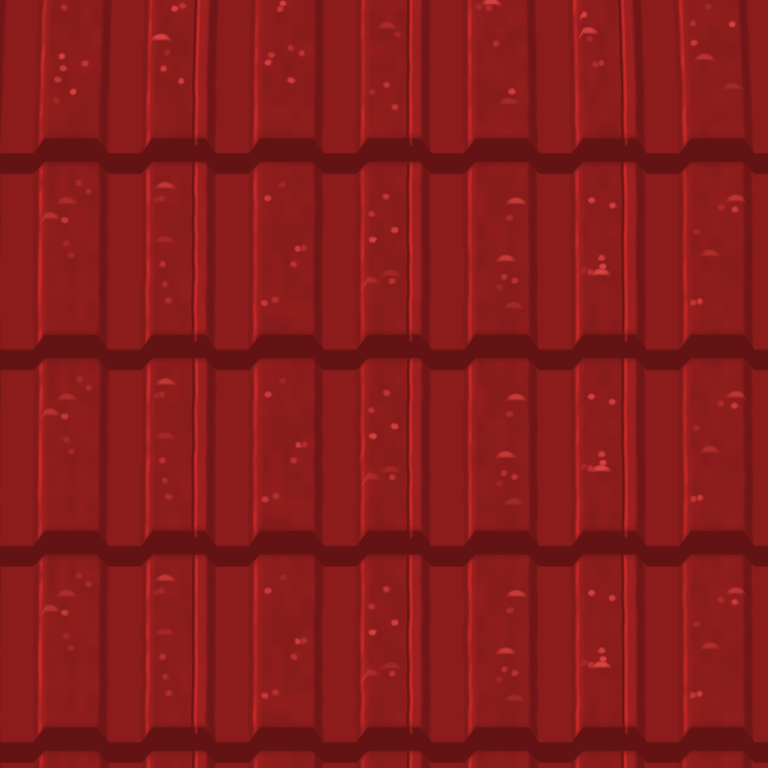
Reproduce this texture procedurally as a WebGL 1 fragment shader.

```glsl
precision highp float;
// Red roof tiles: flat pans between raised ribs, in courses split by a dark
// stepped overlap. Every second rib carries a joint; worn specks are hashed
// per rib, with the uppermost course worn and fanned differently.

uniform vec2 u_resolution;

const vec3 BASE = vec3(0.55, 0.11, 0.11);
const vec3 OVERLAP = vec3(0.39, 0.075, 0.075);
const vec3 SHADE = vec3(0.43, 0.085, 0.085);
const vec3 SHEEN = vec3(0.65, 0.13, 0.13);
const vec3 EDGE = vec3(0.81, 0.16, 0.16);
const vec3 CHIP = vec3(0.85, 0.26, 0.25);

const float COLUMN = 0.1402;      // spacing of the ribs
const float FIRST_RIB = 0.0495;   // left edge of the first rib
const float RIB_WIDTH = 0.085;
const float JOINT = 0.0635;       // joint offset from the rib's left edge
const float COURSE = 0.2556;      // height of a course
const float FIRST_OVERLAP = 0.180;
const float STEP_DROP = 0.0195;   // overlap sits lower over the pans
const float SOFT = 0.0016;
const int CHIPS = 7;

float hash(vec2 p) {
  vec3 q = fract(p.xyx * vec3(0.1031, 0.1030, 0.0973));
  q += dot(q, q.yzx + 33.33);
  return fract((q.x + q.y) * q.z);
}

vec2 hash2(vec2 p) {
  return vec2(hash(p), hash(p + 41.7));
}

float noise(vec2 p) {
  vec2 i = floor(p), f = fract(p);
  f = f * f * (3.0 - 2.0 * f);
  return mix(mix(hash(i), hash(i + vec2(1, 0)), f.x),
             mix(hash(i + vec2(0, 1)), hash(i + vec2(1, 1)), f.x), f.y);
}

// Soft mask of the interval from a to b
float span(float x, float a, float b, float soft) {
  return smoothstep(a - soft, a + soft, x) * (1.0 - smoothstep(b - soft, b + soft, x));
}

// Position across a column, measured from the rib's left edge
float ribOffset(float x) {
  return mod(x - FIRST_RIB + 0.03, COLUMN) - 0.03;
}

// Bright specks and short bowed scratches on one rib
float chips(vec2 p, vec2 id, float width) {
  float mask = 0.0;
  for (int k = 0; k < CHIPS; k++) {
    vec2 seed = id + vec2(17.0, 5.0) * float(k + 1);
    vec2 place = hash2(seed), kind = hash2(seed + 90.3);
    vec2 d = p - vec2(0.010 + width * place.x, COURSE * (0.15 + 0.64 * place.y));
    float scratch = step(0.74, kind.x);
    d.y -= scratch * 22.0 * d.x * d.x;
    d.x += 0.002 * (noise(p * 260.0 + seed) - 0.5);
    float r = length(d / vec2(mix(0.0058, 0.0145, scratch), 0.0052));
    mask = max(mask, (1.0 - smoothstep(0.35, 1.1, r)) * (0.25 + 0.75 * kind.y));
  }
  return mask;
}

void main() {
  vec2 uv = gl_FragCoord.xy / u_resolution;
  float down = 1.0 - uv.y;
  float soft = max(SOFT, 0.7 / u_resolution.y);

  // Stepped overlap between courses
  float s = ribOffset(uv.x);
  float rise = clamp((s + 0.006) / 0.015, 0.0, 1.0)
             * clamp((RIB_WIDTH + 0.007 - s) / 0.015, 0.0, 1.0);
  float thick = mix(0.027, 0.031, rise);
  float drop = down - FIRST_OVERLAP - STEP_DROP * (1.0 - rise) - 0.5 * thick;
  float course = floor(drop / COURSE);
  float t = drop - course * COURSE;
  float toOverlap = min(t, COURSE - t) - 0.5 * thick;
  float overlap = 1.0 - smoothstep(-soft, soft, toOverlap);

  // Ribs fan out slightly toward the foot of each course
  float top = 1.0 - step(0.0, course);
  float x = 0.5 + (uv.x - 0.5) * (1.0 + mix(0.004, 0.02, top) * (1.0 - t / COURSE));
  x += 0.0016 * (noise(vec2(x * 7.0, down * 45.0)) - 0.5);
  float u = ribOffset(x);
  float column = floor((x - FIRST_RIB + 0.03) / COLUMN);
  float jointed = mod(column, 2.0);
  vec2 id = vec2(column + 3.0, mix(8.0, 31.0, top));

  // Pan and mottled rib face
  float rib = span(u, 0.0, RIB_WIDTH, soft);
  float mottle = noise(vec2(x * 75.0, t * 48.0) + id) - 0.5;
  vec3 color = BASE * (1.0 + rib * 0.09 * mottle);
  color = mix(color, SHADE, 0.35 * span(u, -0.007, -0.001, 0.002));
  color = mix(color, SHEEN, 0.5 * span(u, 0.002, 0.010, 0.004));

  // Shadowed right flank
  color = mix(color, SHADE, 0.9 * span(u, RIB_WIDTH - 0.006, RIB_WIDTH + 0.005, 0.003));

  // Worn highlight along the left edge
  float wear = noise(vec2(column * 9.1, t * 55.0 + id.y));
  float edge = span(u, 0.0, 0.0045, 0.0018) * (0.3 + 0.7 * wear);
  color = mix(color, EDGE, edge);

  // Joint: dark groove, bright lip and a lighter strip
  color = mix(color, SHEEN, jointed * 0.65 * span(u, JOINT, JOINT + 0.014, 0.003));
  color = mix(color, OVERLAP, jointed * 0.8 * span(u, JOINT - 0.004, JOINT - 0.001, 0.001));
  float lip = jointed * span(u, JOINT, JOINT + 0.0035, 0.0013);
  color = mix(color, EDGE, lip * (0.65 + 0.35 * wear));

  // Chips, head shadow and overlap with the lip's tip showing on it
  float face = mix(0.062, 0.040, jointed);
  color = mix(color, CHIP, rib * chips(vec2(u, t), id, face));
  color = mix(color, SHADE, 0.4 * rib * (1.0 - smoothstep(0.0, 0.009, toOverlap)));
  float tip = lip * step(0.5 * COURSE, t) * smoothstep(-0.011, -0.007, toOverlap);
  color = mix(color, OVERLAP, overlap * (1.0 - 0.75 * tip));
  gl_FragColor = vec4(color, 1.0);
}
```
